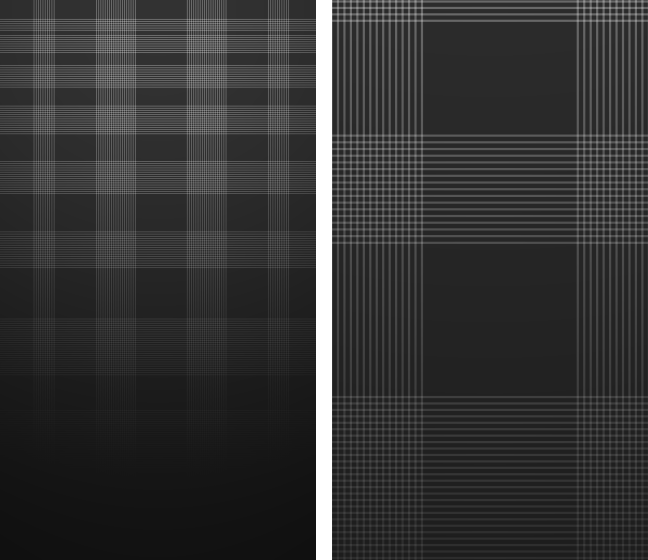
Left, the full canvas; right, a detail of the centre.
Reproduce this pattern procedurally as a WebGL 2 fragment shader.

```glsl
#version 300 es
precision highp float;

uniform vec2 u_resolution;
out vec4 fragColor;

// Coverage of evenly spaced thin lines, the first on start and the last on end
float lineBand(float x, float start, float end, float pixel) {
    float gaps = round((end - start) / 3.0);
    float pitch = (end - start) / gaps;
    float nearest = start + pitch * clamp(round((x - start) / pitch), 0.0, gaps);
    float reach = 0.5 * (1.0 + pixel) - abs(x - nearest);
    return clamp(reach / pixel, 0.0, min(1.0, 1.0 / pixel));
}

// Two vertical bands, mirrored about the axis to make four
float verticalLines(float x, float pixel) {
    float d = abs(x - 220.5);
    return max(lineBand(d, 35.5, 88.5, pixel), lineBand(d, 146.5, 174.0, pixel));
}

// Horizontal bands that widen and spread apart downwards
float horizontalLines(float y, float pixel) {
    vec2 bands[8] = vec2[8](
        vec2(26.5, 41.5), vec2(48.5, 72.0), vec2(90.0, 119.5), vec2(145.5, 183.5),
        vec2(221.5, 265.5), vec2(318.0, 367.0), vec2(437.5, 514.0), vec2(563.0, 641.0));
    float cover = 0.0;
    for (int i = 0; i < 8; i++) {
        cover = max(cover, lineBand(y, bands[i].x, bands[i].y, pixel));
    }
    return cover;
}

void main() {
    // Canvas divided into 432 by 768 units, measured from the top left
    vec2 uv = gl_FragCoord.xy / u_resolution;
    vec2 p = vec2(uv.x, 1.0 - uv.y) * vec2(432.0, 768.0);
    vec2 pixel = vec2(432.0, 768.0) / u_resolution;

    // Charcoal ground, darker towards the bottom and the sides
    float side = abs(uv.x - 0.5) * 2.0;
    float ground = mix(0.065, 0.195, smoothstep(-0.1, 0.95, uv.y));
    ground *= 1.0 - 0.1 * side * side;

    // Pale threads fade out downwards, sooner near the sides
    float fade = 1.0 - smoothstep(60.0, 680.0 - 40.0 * side * side, p.y);
    float opacity = 0.38 * fade * (1.0 - 0.3 * side * side);
    float shade = mix(ground, 1.0, opacity * verticalLines(p.x, pixel.x));
    shade = mix(shade, 1.0, opacity * horizontalLines(p.y, pixel.y));

    fragColor = vec4(vec3(shade), 1.0);
}
```
